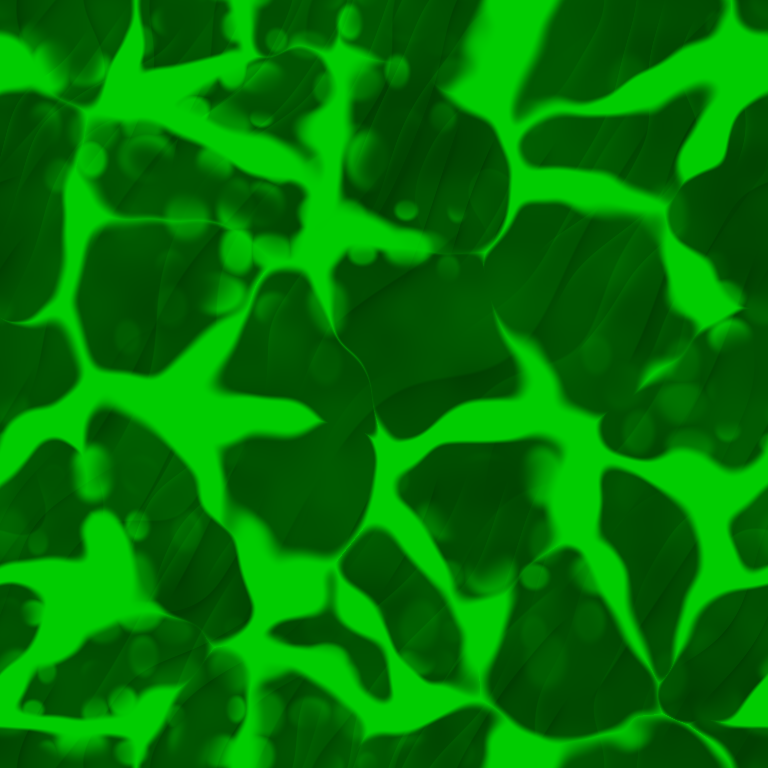
This texture is drawn by a Shadertoy shader. Its source:

```glsl
// Tiling green tissue: dark creased cells between uneven, soft glowing walls with small bubbles.

const vec2 ORIGIN = vec2(0.911, 0.544);  // puts the canvas border across open cells
const float CELLS = 5.0;            // large cells per side
const float CELL_JITTER = 1.0;
const float BUBBLES = 17.0;         // bubble grid per side
const float WALL_MIN = -0.020;      // half width of the walls, gaps where negative
const float WALL_MAX = 0.0275;
const float WALL_SOFTNESS = 0.0135;
const float JUNCTION_SHARPNESS = 100.0;
const float WARP = 0.050;
const float WALL_GREEN = 0.80;
const float CELL_GREEN = 0.315;
const float MOTTLE = 0.13;
const float CREASE = 0.065;

// Whole lattice index wrapped to 0 .. n-1, safe against rounding
vec2 wrap(vec2 i, float n) {
    return floor(mod(i + 0.5, n));
}

vec2 hash2(vec2 p) {
    vec3 q = fract(p.xyx * vec3(0.1031, 0.1030, 0.0973));
    q += dot(q, q.yzx + 33.33);
    return fract((q.xx + q.yz) * q.zy);
}

// Smooth noise that wraps after n lattice steps
vec2 noise2(vec2 uv, float n, float seed) {
    vec2 p = uv * n, i = floor(p), f = fract(p);
    f = f * f * f * (f * (f * 6.0 - 15.0) + 10.0);
    vec2 a = hash2(wrap(i, n) + seed);
    vec2 b = hash2(wrap(i + vec2(1, 0), n) + seed);
    vec2 c = hash2(wrap(i + vec2(0, 1), n) + seed);
    vec2 d = hash2(wrap(i + 1.0, n) + seed);
    return mix(mix(a, b, f.x), mix(c, d, f.x), f.y);
}

vec2 cellSite(vec2 cell) {
    return cell + 0.5 + CELL_JITTER * (hash2(wrap(cell, CELLS) + 17.0) - 0.5);
}

// Distance to the cell border, blended so that junctions fill in
float wallDistance(vec2 uv) {
    vec2 p = uv * CELLS, home = floor(p), nearest = home;
    float best = 1e3;
    for (int y = -2; y <= 2; y++)
    for (int x = -2; x <= 2; x++) {
        vec2 cell = home + vec2(x, y), r = cellSite(cell) - p;
        if (dot(r, r) < best) { best = dot(r, r); nearest = cell; }
    }
    vec2 a = cellSite(nearest);
    float sum = 0.0;
    for (int y = -2; y <= 2; y++)
    for (int x = -2; x <= 2; x++) {
        if (x == 0 && y == 0) continue;
        vec2 b = cellSite(nearest + vec2(x, y));
        float d = dot(0.5 * (a + b) - p, normalize(b - a)) / CELLS;
        sum += exp(-JUNCTION_SHARPNESS * d);
    }
    return -log(sum) / JUNCTION_SHARPNESS;
}

// Overlapping soft discs, strongest in clusters beside the walls
float bubbles(vec2 uv, float d) {
    vec2 p = uv * BUBBLES, home = floor(p);
    float glow = 0.0, beside = smoothstep(0.055, 0.008, d);
    for (int y = -1; y <= 1; y++)
    for (int x = -1; x <= 1; x++) {
        vec2 cell = home + vec2(x, y), id = wrap(cell, BUBBLES);
        vec2 jitter = hash2(id + 71.0), kind = hash2(id + 131.0);
        vec2 r = p - cell - 0.2 - 0.6 * jitter;
        r *= mix(vec2(0.85, 1.2), vec2(1.2, 0.85), kind.y);
        float radius = mix(0.28, 0.72, kind.x);
        float cluster = smoothstep(0.42, 0.68, noise2(id / BUBBLES, 5.0, 211.0).x);
        float level = beside * cluster * mix(0.08, 0.46, jitter.y)
                    + 0.05 * step(0.9, kind.y);
        glow = max(glow, level * smoothstep(radius, radius * 0.55, length(r)));
    }
    return glow;
}

// Fine folds with one sharp side, running up to the right
float creases(vec2 uv) {
    float sum = 0.0;
    for (int k = 0; k < 4; k++) {
        float s = float(k);
        vec2 bend = noise2(uv, 3.0 + s, 300.0 + 20.0 * s);
        float fold = fract(dot(uv, vec2(7.0 + 2.0 * s, -5.0 - s)) + 1.8 * bend.x);
        float mask = smoothstep(0.42, 0.72, noise2(uv, 7.0, 400.0 + 20.0 * s).y);
        float line = pow(1.0 - fold, 8.0) * smoothstep(0.0, 0.03, fold);
        sum += (k % 2 == 1 ? 1.0 : -1.0) * mask * line;
    }
    return sum;
}

void mainImage(out vec4 fragColor, in vec2 fragCoord) {
    vec2 uv = fragCoord / iResolution.xy + ORIGIN;

    // Walls of uneven width and softness
    vec2 bent = uv + WARP * (noise2(uv, 6.0, 500.0) - 0.5)
                   + 0.6 * WARP * (noise2(uv, 16.0, 540.0) - 0.5);
    float d = wallDistance(bent);
    vec2 vary = noise2(uv, 11.0, 600.0);
    float halfWidth = mix(WALL_MIN, WALL_MAX, vary.x);
    float softness = WALL_SOFTNESS * mix(0.6, 1.5, vary.y);
    float wall = 1.0 - smoothstep(halfWidth, halfWidth + softness, d);

    // Mottled, creased cell interior
    float mottle = 0.65 * noise2(uv, 8.0, 700.0).x + 0.35 * noise2(uv, 21.0, 750.0).y - 0.5;
    float inside = CELL_GREEN + MOTTLE * mottle + CREASE * creases(uv);
    inside = max(inside, 0.25) + bubbles(uv, d - halfWidth);

    fragColor = vec4(0.0, mix(min(inside, WALL_GREEN), WALL_GREEN, wall), 0.0, 1.0);
}
```
